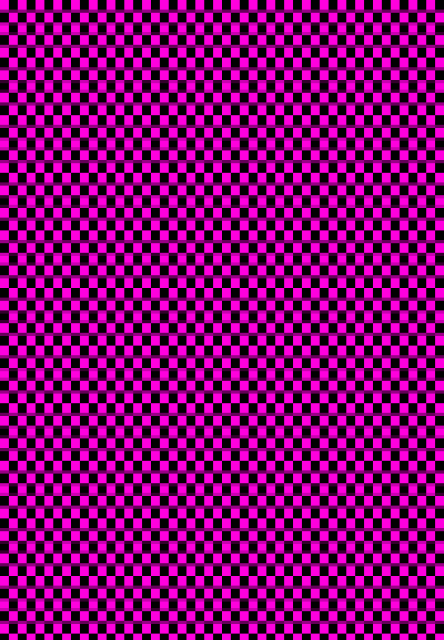
A WebGL 1 fragment shader for this pattern:

```glsl
precision highp float;

uniform vec2 u_resolution;

#define COLUMNS 50.0
#define SCANLINES 200.0
#define LINES_PER_ROW 3.6
#define INK vec3(0.005, 0.0, 0.005)
#define MAGENTA vec3(0.995, 0.0, 0.87)

// Integral of a square wave that is +1 on even cells and -1 on odd ones
float triangleWave(float x) {
  return 1.0 - abs(mod(x, 2.0) - 1.0);
}

// Mean of the square wave over a span of the given width
float squareMean(float center, float width) {
  float halfWidth = 0.5 * width;
  return (triangleWave(center + halfWidth) - triangleWave(center - halfWidth)) / width;
}

// Row sign averaged over one coarse scanline, which makes the blended bands
float scanlineSign(float line) {
  return squareMean((line + 0.5) / LINES_PER_ROW, 1.0 / LINES_PER_ROW);
}

void main() {
  vec2 uv = gl_FragCoord.xy / u_resolution;

  // Crisp columns, smoothed over one pixel
  float columnSign = squareMean(uv.x * COLUMNS, COLUMNS / u_resolution.x);

  // Scanlines counted from the top, with smoothed edges
  float footprint = min(SCANLINES / u_resolution.y, 1.0);
  float lowerEdge = (1.0 - uv.y) * SCANLINES + 0.5 * footprint;
  float line = floor(lowerEdge);
  float coverage = clamp((lowerEdge - line) / footprint, 0.0, 1.0);
  float rowSign = mix(scanlineSign(line - 1.0), scanlineSign(line), coverage);

  // Checkerboard from the product of both signs
  float checker = 0.5 + 0.5 * columnSign * rowSign;
  gl_FragColor = vec4(mix(INK, MAGENTA, checker), 1.0);
}
```
